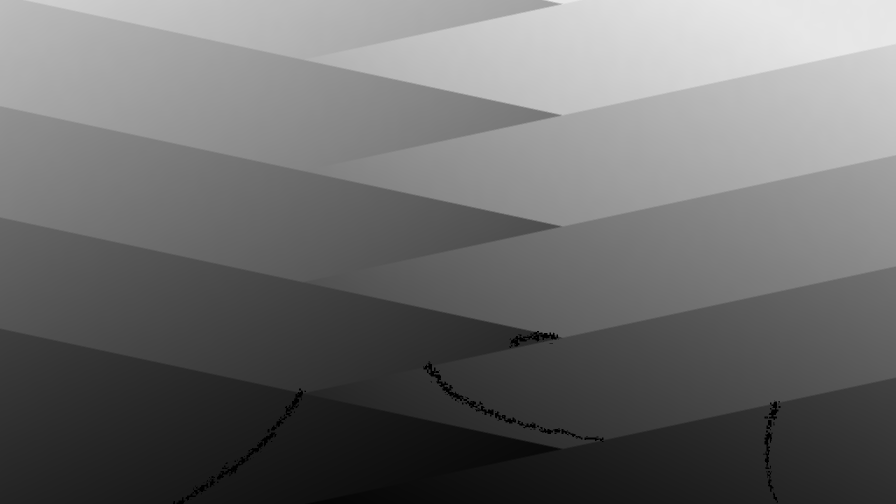
Write a Shadertoy shader that draws this texture map.

```glsl
const float SLOPE = 0.214;
const float PERIOD = 0.2207;
const float LEFT_START = 0.2106;
const float RIGHT_START = 0.4677;
const float GAMMA = 1.4;
const float SPECK_CELLS = 288.0;
const float EDGE_SOFTNESS = 0.0012;

float hash(vec2 p) {
    vec3 q = fract(vec3(p.xyx) * 0.1031);
    q += dot(q, q.yzx + 33.33);
    return fract((q.x + q.y) * q.z);
}

float noise(vec2 p) {
    vec2 i = floor(p), f = fract(p);
    f = f * f * (3.0 - 2.0 * f);
    return mix(mix(hash(i), hash(i + vec2(1, 0)), f.x),
               mix(hash(i + vec2(0, 1)), hash(i + vec2(1, 1)), f.x), f.y);
}

float segmentDistance(vec2 p, vec2 a, vec2 b) {
    vec2 d = b - a;
    return length(p - a - d * clamp(dot(p - a, d) / dot(d, d), 0.0, 1.0));
}

float curveDistance(vec2 p, vec2 a, vec2 control, vec2 b) {
    float nearest = 10.0;
    vec2 last = a;
    for (int k = 1; k <= 10; k++) {
        float t = float(k) / 10.0;
        vec2 next = mix(mix(a, control, t), mix(control, b, t), t);
        nearest = min(nearest, segmentDistance(p, last, next));
        last = next;
    }
    return nearest;
}

// Interlocking planks, each a height ramp tilted along and across
float plankHeight(vec2 p, float slope, float period) {
    float depth = 1.0 - p.y;
    float leftPos = (depth - slope * p.x - LEFT_START) / period;
    float rightPos = (depth + slope * p.x - RIGHT_START) / period;
    float leftRow = min(floor(leftPos), 2.0);
    float rightRow = min(floor(rightPos), 3.0);
    float leftRamp = 0.664 - 0.17 * leftRow - 0.25 * p.x - 0.08 * (leftPos - leftRow - 0.5);
    float rightRamp = 0.421 - 0.195 * rightRow + 0.28 * p.x - 0.09 * (rightPos - rightRow - 0.5);
    float ramp = leftRow >= rightRow ? leftRamp : rightRamp;
    float height = pow(clamp(ramp, 0.0, 1.04), GAMMA);
    return height * (1.04 - 0.175 * height);
}

// Random black cells that thin out away from a curve
float specks(vec2 p, float dist, float width, float cells) {
    float density = 0.75 * exp(-pow(dist / width, 2.0));
    return step(hash(floor(p * cells) + 7.0), density) * step(dist, width * 1.8);
}

float cracks(vec2 p) {
    vec2 wobble = vec2(noise(p * 45.0), noise(p * 45.0 + 19.0)) - 0.5;
    vec2 q = p + 0.009 * wobble;
    float lower = curveDistance(q, vec2(0.597, 0.220), vec2(0.523, 0.094), vec2(0.347, 0.0));
    float middle = curveDistance(q, vec2(0.850, 0.271), vec2(0.911, 0.167), vec2(1.199, 0.127));
    float right = curveDistance(q, vec2(1.539, 0.199), vec2(1.506, 0.104), vec2(1.542, 0.0));
    float patchDist = curveDistance(q, vec2(1.018, 0.319), vec2(1.050, 0.336), vec2(1.098, 0.331));
    float middleWidth = mix(0.007, 0.003, smoothstep(0.85, 1.2, p.x));
    float rightWidth = mix(0.003, 0.007, smoothstep(0.0, 0.2, p.y));
    float mask = specks(p, lower, 0.006, SPECK_CELLS);
    mask = max(mask, specks(p, middle, middleWidth, SPECK_CELLS));
    mask = max(mask, specks(p, right, rightWidth, SPECK_CELLS));
    return max(mask, specks(p, patchDist, 0.006, SPECK_CELLS));
}

void mainImage(out vec4 fragColor, in vec2 fragCoord) {
    vec2 p = fragCoord / iResolution.y;
    float shade = 0.0;
    float crackMask = 0.0;
    // Average several samples for smooth edges
    for (int k = 0; k < 9; k++) {
        vec2 offset = vec2(k % 3, k / 3) - 1.0;
        shade += plankHeight(p + offset * EDGE_SOFTNESS, SLOPE, PERIOD) / 9.0;
    }
    for (int k = 0; k < 4; k++) {
        vec2 offset = vec2(k % 2, k / 2) * 0.5 - 0.25;
        crackMask += cracks((fragCoord + offset) / iResolution.y) * 0.25;
    }
    // Faint surface mottling
    shade *= 1.0 + 0.008 * (noise(p * vec2(60.0, 40.0)) - 0.5);
    fragColor = vec4(vec3(shade * (1.0 - crackMask)), 1.0);
}
```
